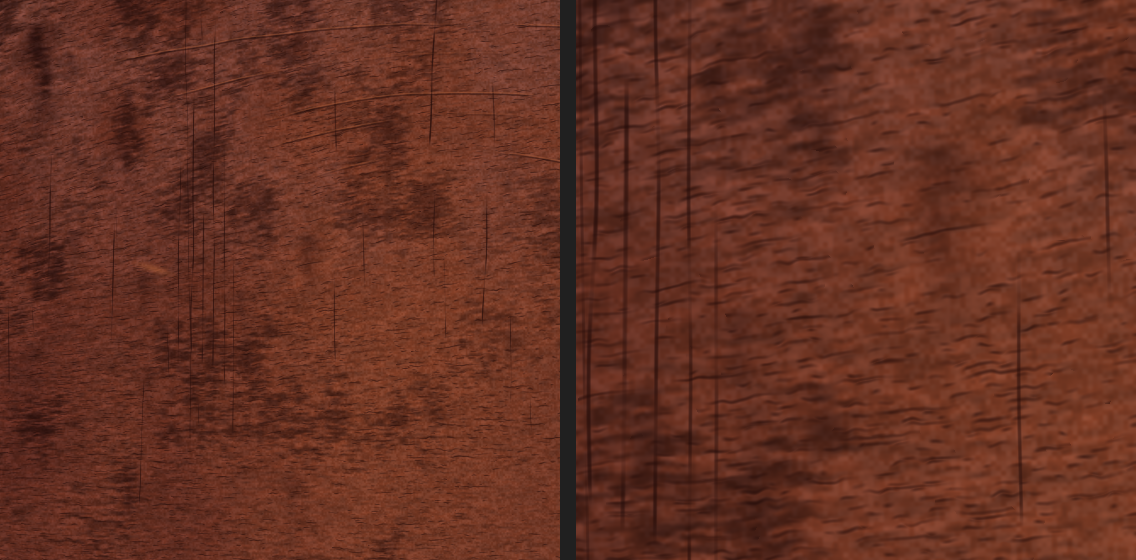
Left: the whole. Right: its middle third, enlarged.
Write a three.js fragment shader that draws this texture.

```glsl
// Aged red-brown varnished wood with fine cracks, dark stains and long scratches.
varying vec2 vUv;

const vec3 SOOT = vec3(0.14, 0.045, 0.035);
const vec3 UMBER = vec3(0.36, 0.155, 0.11);
const vec3 RUSSET = vec3(0.46, 0.217, 0.142);
const vec3 AMBER = vec3(0.505, 0.24, 0.137);
const vec3 ROSE = vec3(0.475, 0.255, 0.20);
const vec3 PALE = vec3(0.66, 0.36, 0.21);
const float CRACK_WIDTH = 0.0019;
const float CRACK_STRENGTH = 0.6;
const float FIBRE_CONTRAST = 0.30;
const float GRIT_CONTRAST = 0.30;
const float CRACK_TILT = 0.23;
const int SCRATCHES = 26;
const int CLUSTERED = 7;
const int ARCS = 5;
const int BLOTS = 14;

float hash(vec2 p) {
  vec3 q = fract(vec3(p.xyx) * 0.1031);
  q += dot(q, q.yzx + 33.33);
  return fract((q.x + q.y) * q.z);
}

float noise(vec2 p) {
  vec2 i = floor(p), f = fract(p);
  f = f * f * (3.0 - 2.0 * f);
  return mix(mix(hash(i), hash(i + vec2(1.0, 0.0)), f.x),
             mix(hash(i + vec2(0.0, 1.0)), hash(i + 1.0), f.x), f.y);
}

float fbm(vec2 p) {
  float sum = 0.0, amp = 0.53;
  for (int i = 0; i < 4; i++) {
    sum += amp * noise(p);
    p = p * 2.03 + 17.3;
    amp *= 0.5;
  }
  return sum;
}

// Tapered cracks of mixed length, at most one in each cell of shifted rows.
float cracks(vec2 p, vec2 freq, float density, float seed) {
  vec2 q = p * freq + seed;
  q.x += 9.0 * hash(vec2(floor(q.y), seed));
  vec2 cell = floor(q), f = fract(q);
  float pick = hash(cell + seed);
  float centre = 0.5 + 0.5 * (hash(cell + seed + 41.0) - 0.5);
  float reach = mix(0.35, 1.0, hash(cell + seed + 59.0));
  float taper = smoothstep(0.0, 0.2, f.x) * smoothstep(reach, reach * 0.4, f.x);
  float d = abs(f.y - centre) / freq.y;
  return step(pick, density) * taper * (0.4 + 0.6 * hash(cell + 73.0))
       * (1.0 - smoothstep(0.0, CRACK_WIDTH, d));
}

// Thin upright scratches: a close group left of centre, the rest scattered.
float scratches(vec2 p) {
  float sum = 0.0;
  for (int i = 0; i < SCRATCHES; i++) {
    float k = float(i);
    float a = hash(vec2(k, 3.0)), b = hash(vec2(k, 11.0)), c = hash(vec2(k, 29.0));
    bool grouped = i < CLUSTERED;
    float x = grouped ? 0.312 + 0.016 * k + 0.012 * a : a;
    float top = grouped ? 0.55 + 0.55 * fract(0.62 * k + 0.3) : mix(0.3, 1.05, b);
    float low = grouped ? mix(0.18, 0.4, c) : top - mix(0.06, 0.3, c);
    float slant = (c - 0.5) * (grouped ? 0.03 : 0.12);
    float bend = 0.004 * (noise(vec2(k * 7.0, p.y * 9.0)) - 0.5);
    float d = abs(p.x - x - slant * (p.y - top) - bend);
    float span = smoothstep(low, low + 0.02, p.y) * smoothstep(top, top - 0.04, p.y);
    float wear = smoothstep(0.2, 0.65, noise(vec2(k * 5.0, p.y * 22.0)));
    float line = 1.0 - smoothstep(0.0003, mix(0.0014, 0.0026, b), d);
    line = max(line, 0.25 * exp(-d * 220.0) * noise(p * vec2(200.0, 60.0)));
    sum = max(sum, line * span * (0.25 + 0.75 * wear) * mix(0.4, 0.9, c));
  }
  return sum;
}

// Shallow raised arcs: x is the lit edge, y the shadow below it.
vec2 arcs(vec2 p) {
  vec2 edge = vec2(0.0);
  for (int i = 0; i < ARCS; i++) {
    float k = float(i), h = hash(vec2(k, 57.0));
    float x = p.x - 0.84;
    float y = 0.965 - 0.055 * k - 0.02 * h - (0.17 + 0.1 * k) * x * x;
    float d = p.y - y - 0.004 * (noise(vec2(p.x * 14.0, k)) - 0.5);
    float fade = smoothstep(0.16 + 0.09 * k, 0.3 + 0.09 * k, p.x)
               * smoothstep(0.2, 0.6, noise(vec2(p.x * 8.0, k * 9.0 + 2.0)));
    edge.x = max(edge.x, fade * (1.0 - smoothstep(0.0, 0.002, abs(d))));
    edge.y = max(edge.y, fade * (1.0 - smoothstep(0.0, 0.0025, abs(d + 0.003))));
  }
  return edge;
}

// Upright soaked-in stain with a blunt head and a fading tail.
float blot(vec2 p, vec2 head, vec2 size) {
  vec2 d = (p - head) / size;
  d.x += 0.9 * (noise(p * vec2(50.0, 30.0)) - 0.5);
  float tail = smoothstep(-1.0, 0.0, d.y) * smoothstep(0.12, 0.0, d.y);
  return tail * exp(-d.x * d.x) * (0.4 + 0.8 * noise(p * vec2(60.0, 160.0)));
}

void main() {
  vec2 p = vUv;

  // Grain coordinates rise to the right above the lower quarter.
  vec2 g = p;
  g.y -= CRACK_TILT * (p.x - 0.5) * smoothstep(0.1, 0.65, p.y) * (1.0 - 0.35 * p.x);
  g.y += 0.006 * noise(p * vec2(9.0, 7.0)) + 0.003 * noise(p * vec2(45.0, 30.0));
  g.y += 0.0022 * noise(p * vec2(150.0, 110.0));
  float fibre = noise(g * vec2(75.0, 260.0)) + 0.6 * noise(g * vec2(28.0, 120.0)) - 0.8;

  // Broad tones: dark left, amber lower right, rosy top.
  float cloud = fbm(p * vec2(6.0, 4.0) + 4.0);
  float lit = smoothstep(0.0, 0.75, p.x) * 0.7 + 0.15 + 1.1 * (cloud - 0.5);
  vec3 color = mix(UMBER, RUSSET, clamp(lit, 0.0, 1.0));
  vec2 glow = (p - vec2(0.72, 0.34)) / vec2(0.32, 0.42);
  color = mix(color, AMBER, 0.55 * exp(-dot(glow, glow)));
  float rosy = smoothstep(0.2, 0.9, p.y) * smoothstep(0.3, 0.65, fbm(p * 9.0 + 31.0));
  color = mix(color, ROSE, 0.5 * rosy);
  float corner = smoothstep(0.3, 0.0, p.x) * smoothstep(0.65, 1.0, p.y);
  color = mix(color, ROSE, 0.5 * corner);

  // Stains and streaky smoke, broken up by the fibres.
  float stain = 0.95 * blot(p, vec2(0.07, 0.94), vec2(0.026, 0.26));
  for (int i = 0; i < BLOTS; i++) {
    float k = float(i), a = hash(vec2(k, 83.0)), b = hash(vec2(k, 97.0));
    vec2 head = vec2(mix(0.02, 0.6, a), mix(0.12, 0.95, b));
    stain = max(stain, mix(0.2, 0.55, b) * blot(p, head, vec2(0.016, 0.05 + 0.1 * a)));
  }
  float haze = fbm(p * vec2(13.0, 8.0) + 60.0) - 0.22 * fibre;
  stain = max(stain, smoothstep(0.48, 0.85, haze) * mix(0.65, 0.32, p.x));
  color = mix(color, SOOT, clamp(stain, 0.0, 0.9));

  // Fibres and grit; the grit also shifts the hue a little to rose.
  float grit = 0.6 * noise(p * 330.0) + 0.4 * noise(p * 170.0 + 9.0);
  color *= 1.0 + FIBRE_CONTRAST * fibre * mix(1.0, 0.6, p.x);
  color *= 1.0 + GRIT_CONTRAST * (grit - 0.5);
  color = mix(color, color * vec3(0.97, 1.06, 1.18), smoothstep(0.3, 0.7, grit));

  // Cracks are denser to the left and come in drifts.
  float drift = mix(0.62, 0.36, p.x) + 1.1 * (fbm(p * 9.0 + 12.0) - 0.5);
  float crack = cracks(g, vec2(13.0, 62.0), drift, 5.0);
  crack = max(crack, cracks(g, vec2(25.0, 107.0), drift, 19.0));
  crack = max(crack, 0.85 * cracks(g, vec2(47.0, 163.0), drift, 37.0));
  color = mix(color, SOOT, CRACK_STRENGTH * crack);

  // Scratches, arcs and one pale scuff.
  color = mix(color, SOOT, 0.85 * scratches(p));
  vec2 arc = arcs(p);
  color = mix(color, SOOT, 0.5 * arc.y);
  color = mix(color, PALE, 0.4 * arc.x);
  vec2 scuff = p - vec2(0.275, 0.52);
  scuff.y += 0.3 * scuff.x;
  scuff /= vec2(0.028, 0.006);
  color = mix(color, PALE, 0.6 * exp(-dot(scuff, scuff)));

  gl_FragColor = vec4(color, 1.0);
}
```
